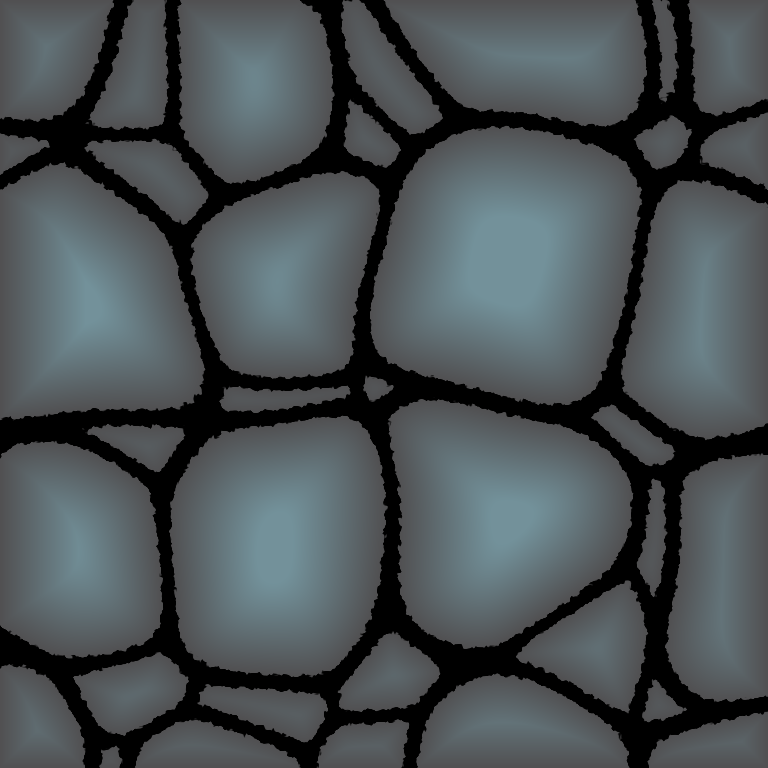
This texture is drawn by a WebGL 1 fragment shader. Its source:

```glsl
precision highp float;
// Irregular blue-grey paving stones with black joints, shaded by depth from their rims.
uniform vec2 u_resolution;

#define GRID 6.2          // lattice cells per canvas height
#define SEED vec2(13.4, 7.7)
#define JITTER 0.84       // scatter of stone centres, in lattice cells
#define JOINT 0.0086      // half width of the black joints
#define DEPTH 0.112       // distance from rim to full colour
#define ROUND_SMALL 0.024 // corner rounding, in lattice cells
#define ROUND_LARGE 0.078
#define BEND 0.012        // slow bending of the joints
#define ROUGH 0.0011      // fine raggedness of the rims
#define JOINT_COLOR vec3(0.0)
#define RIM_COLOR vec3(0.315, 0.312, 0.318)
#define CORE_COLOR vec3(0.45, 0.57, 0.605)

vec3 hash3(vec2 cell) {
  vec3 s = vec3(dot(cell, vec2(127.1, 311.7)),
                dot(cell, vec2(269.5, 183.3)),
                dot(cell, vec2(419.2, 371.9)));
  return fract(sin(s) * 43758.545);
}

// Centre (xy) and weight (z): every odd-odd cell seeds a large stone.
vec3 stoneSite(vec2 cell) {
  vec3 h = hash3(cell);
  vec2 odd = mod(cell, 2.0);
  float large = odd.x * odd.y;
  float weight = mix(mix(-0.5, 0.6, h.z), mix(0.7, 1.5, h.z), large);
  return vec3(cell + 0.5 + JITTER * (h.xy - 0.5), weight);
}

float power(vec2 p, vec3 site) {
  vec2 d = p - site.xy;
  return dot(d, d) - site.z;
}

// Rounded distance to the border of the weighted cell, in lattice cells.
float cellDepth(vec2 p) {
  vec2 base = floor(p);
  vec3 own = vec3(0.0);
  float ownPower = 1e5;
  for (int j = -3; j <= 3; j++) {
    for (int i = -3; i <= 3; i++) {
      vec3 site = stoneSite(base + vec2(float(i), float(j)));
      float w = power(p, site);
      if (w < ownPower) {
        ownPower = w;
        own = site;
      }
    }
  }
  float k = mix(ROUND_SMALL, ROUND_LARGE, smoothstep(0.2, 1.0, own.z));
  float sum = 0.0;
  for (int j = -3; j <= 3; j++) {
    for (int i = -3; i <= 3; i++) {
      vec3 site = stoneSite(base + vec2(float(i), float(j)));
      float gap = distance(site.xy, own.xy);
      if (gap > 0.001) {
        float edge = 0.5 * (power(p, site) - ownPower) / gap;
        sum += exp(-edge / k);
      }
    }
  }
  return -k * log(max(sum, 1e-20));
}

vec2 bend(vec2 p) {
  return vec2(sin(11.0 * p.y + 1.3) + 0.6 * sin(19.0 * p.y + 7.0 * p.x),
              sin(12.0 * p.x + 4.1) + 0.6 * sin(17.0 * p.x - 8.0 * p.y));
}

float ragged(vec2 p) {
  return sin(310.0 * p.x + 2.0 * sin(171.0 * p.y))
       + sin(337.0 * p.y + 2.0 * sin(193.0 * p.x))
       + 0.6 * sin(570.0 * (p.x + p.y) + 2.0 * sin(410.0 * (p.x - p.y)));
}

void main() {
  vec2 p = gl_FragCoord.xy / u_resolution.y;
  vec2 size = u_resolution / u_resolution.y;
  float pixel = 1.0 / u_resolution.y;

  // Stone shape
  vec2 q = (p + BEND * bend(p)) * GRID + SEED;
  float inside = cellDepth(q) / GRID - JOINT;
  float stone = smoothstep(-0.6 * pixel, 0.6 * pixel, inside + ROUGH * ragged(p));

  // Shade fades to the rim colour at joints and at the canvas border
  vec2 toBorder = min(p, size - p);
  float depth = min(inside, min(toBorder.x, toBorder.y));
  vec3 stoneColor = mix(RIM_COLOR, CORE_COLOR, clamp(depth / DEPTH, 0.0, 1.0));

  gl_FragColor = vec4(mix(JOINT_COLOR, stoneColor, stone), 1.0);
}
```
